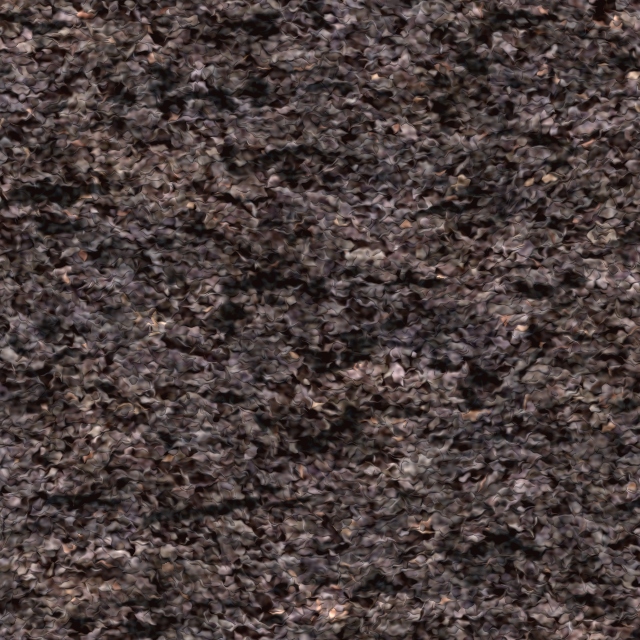
Write a Shadertoy shader that draws this texture.

```glsl
// Dark bark mulch: overlapping ragged chips, shadowed gaps and a few tan splinters.

#define CHIP_LAYERS 6
#define COARSEST 10.0      // chip cells across the canvas, first layer
#define LAYER_RATIO 1.4    // refinement from layer to layer
#define ROW_DENSITY 1.8    // rows of chips per column
#define SOFTNESS 0.0030    // edge blur in canvas units
#define CHIP_TONE 0.385    // mean brightness of a chip
#define TONE_SPREAD 0.30   // brightness range between chips
#define SHADOW 0.50        // depth of the shadow below a chip
#define GRAIN 0.24         // strength of the fine crumbs
#define HEAPS 0.20         // strength of the broad light and dark patches
#define WARM_SHARE 0.022   // share of tan and reddish chips

vec3 hash3(vec3 p) {
    p = fract(p * vec3(0.1031, 0.1030, 0.0973));
    p += dot(p, p.yxz + 33.33);
    return fract((p.xxy + p.yxx) * p.zyx);
}

vec2 gradientAt(vec2 cell) {
    float angle = 6.2832 * hash3(vec3(cell, 7.0)).x;
    return vec2(cos(angle), sin(angle));
}

float gradientNoise(vec2 p) {
    vec2 i = floor(p), f = fract(p);
    vec2 u = f * f * f * (f * (f * 6.0 - 15.0) + 10.0);
    vec2 e = vec2(1.0, 0.0);
    float low = mix(dot(gradientAt(i), f),
                    dot(gradientAt(i + e), f - e), u.x);
    float high = mix(dot(gradientAt(i + e.yx), f - e.yx),
                     dot(gradientAt(i + 1.0), f - 1.0), u.x);
    return mix(low, high, u.y);
}

// Greyish brown of a given brightness
vec3 barkColor(float tone) {
    return vec3(tone, tone * 0.97 - 0.046, tone * 0.98 - 0.055);
}

// Signed distance to a pointed sliver
float sliver(vec2 q, vec2 halfSize) {
    float along = q.x / halfSize.x;
    return abs(q.y) - halfSize.y * (1.0 - along * along);
}

vec3 chipColor(vec3 rnd, float warmth) {
    vec3 color = barkColor(CHIP_TONE + TONE_SPREAD * (rnd.x - 0.5));
    color += (rnd.y - 0.5 + warmth) * vec3(0.024, 0.003, -0.032);
    color.g += 0.035 * (rnd.z - 0.5);
    vec3 splinter = mix(vec3(0.56, 0.38, 0.33), vec3(0.70, 0.58, 0.49), rnd.y);
    return rnd.z > 1.0 - WARM_SHARE * (1.0 + 2.0 * warmth) ? splinter : color;
}

// Paints one layer of jittered chips over the colour
vec3 paintChips(vec3 color, vec2 p, float cells, float layer, float tilt, float warmth) {
    vec2 grid = p * cells * vec2(1.0, ROW_DENSITY);
    vec2 home = floor(grid);
    float soft = max(SOFTNESS, 0.7 / iResolution.y) * cells;
    for (int y = -1; y <= 1; y++)
    for (int x = -1; x <= 1; x++) {
        vec2 cell = home + vec2(x, y);
        vec3 place = hash3(vec3(cell + 19.0, layer * 3.0 + 1.0));
        vec3 shape = hash3(vec3(cell + 57.0, layer * 3.0 + 2.0));
        vec3 look = hash3(vec3(cell + 83.0, layer * 3.0 + 3.0));
        if (place.z > 0.9 - 0.06 * layer) continue;

        vec2 q = (grid - cell - place.xy) / vec2(1.0, ROW_DENSITY);
        float spin = shape.z * 2.0 - 1.0;
        float angle = tilt + 0.45 * spin + 0.9 * spin * spin * spin;
        float c = cos(angle), s = sin(angle);
        mat2 turn = mat2(c, -s, s, c);
        vec2 halfSize = vec2(mix(0.25, 0.65, shape.x), mix(0.05, 0.25, shape.y));

        // Shadow falls below, then the chip covers it
        float shade = sliver(turn * (q + vec2(-0.02, 0.07)), halfSize);
        color *= 1.0 - SHADOW * smoothstep(0.07, -0.05, shade);
        vec2 local = turn * q;
        float mask = smoothstep(soft, -soft, sliver(local, halfSize));
        float light = 1.0 + 0.08 * clamp(local.y / halfSize.y, -1.0, 1.0);
        color = mix(color, chipColor(look, warmth) * light, mask);
    }
    return color;
}

void mainImage(out vec4 fragColor, in vec2 fragCoord) {
    vec2 p = fragCoord / iResolution.y;

    // Broad drifts of direction and hue
    float tilt = 0.9 * gradientNoise(p * 3.0 + 4.3) - 0.08;
    float warmth = clamp(gradientNoise(p * vec2(5.0, 8.0) + 31.7), -0.45, 0.45);

    // Ragged outlines
    vec2 ragged = p + 0.0055 * vec2(gradientNoise(p * 85.0 + 11.0),
                                    gradientNoise(p * 92.0 + 71.0));

    vec3 color = barkColor(0.13 + 0.15 * gradientNoise(p * 40.0));
    float cells = COARSEST;
    for (int i = 0; i < CHIP_LAYERS; i++) {
        float layer = float(i);
        color = paintChips(color, ragged + layer * 0.37, cells, layer, tilt, warmth);
        cells *= LAYER_RATIO;
    }

    // Broad patches, then crooked hollows between heaps
    vec2 bent = ragged + 0.03 * vec2(0.0, gradientNoise(p * 9.0 + 90.0));
    float heaps = gradientNoise(bent * vec2(6.0, 11.0) + 77.0)
                + 0.9 * gradientNoise(bent * vec2(17.0, 31.0) + 38.0);
    color *= 1.0 + 2.6 * HEAPS * heaps;
    float hollow = 0.8 * gradientNoise(bent * vec2(6.0, 17.0) + 52.0)
                 + 0.8 * gradientNoise(bent * vec2(21.0, 44.0) + 8.0);
    color *= 1.0 - 0.72 * smoothstep(0.18, 0.48, hollow);

    // Fine crumbs, drawn out along the chips
    float crumbs = gradientNoise(p * vec2(56.0, 92.0) + 23.0)
                 + 0.8 * gradientNoise(p * vec2(104.0, 122.0) + 64.0);
    color += GRAIN * crumbs * (0.5 + 1.4 * color.r) + 0.012;
    color.rb += 0.05 * gradientNoise(p * 85.0 + 140.0) * vec2(0.6, -0.6);

    fragColor = vec4(clamp(max(color, vec3(0.07, 0.035, 0.03)), 0.0, 1.0), 1.0);
}
```
